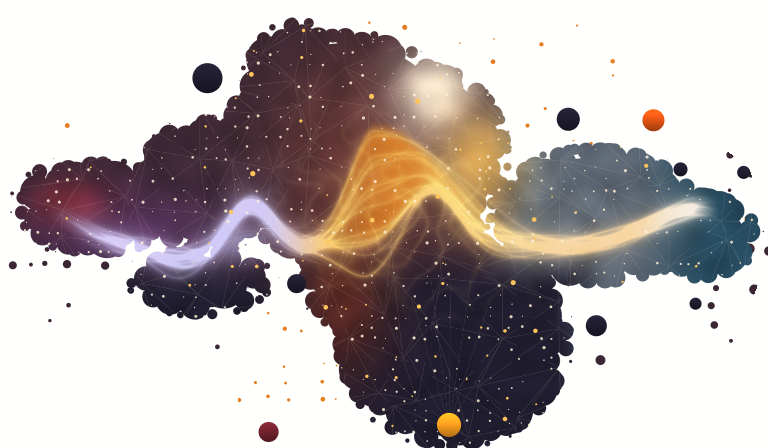
A Shadertoy shader for this background:

```glsl
// A scalloped cosmic cloud on white, crossed by a glowing ribbon of silk.
// Ellipses scalloped by bubbles form it; strands, noise and linked stars fill it.

const vec3 PLUM = vec3(.23, .15, .2), MAROON = vec3(.4, .22, .21), RUST = vec3(.4, .16, .12);
const vec3 NAVY = vec3(.12, .11, .18), SLATE = vec3(.36, .4, .45), TEAL = vec3(.15, .29, .37);
const vec3 VIOLET = vec3(.36, .2, .4), CRIMSON = vec3(.55, .17, .22), ORANGE = vec3(.9, .49, .12);
const vec3 GOLD = vec3(1, .77, .36), CREAM = vec3(1, .94, .84), ICE = vec3(.8, .79, 1);
// Cloud lobes: centre, radii
const vec4 LOBES[11] = vec4[11](
  vec4(2.98, 3.65, .54, .6), vec4(3.45, 2.97, 1.24, 1.17), vec4(4.22, 2.92, .84, .9),
  vec4(2.05, 2.62, .7, .66), vec4(.98, 2.4, .8, .46), vec4(.48, 2.42, .26, .4),
  vec4(2, 1.67, .69, .34), vec4(4.02, 1.75, 1.02, .75), vec4(4.52, 1.08, 1.16, 1.06),
  vec4(5.95, 2.32, 1.05, .68), vec4(6.98, 2.12, .58, .43));
// Dark discs: centre, radius
const vec3 DISCS[7] = vec3[7](vec3(2.07, 3.69, .15), vec3(5.67, 3.28, .115), vec3(6.79, 2.78, .07),
  vec3(7.42, 2.75, .065), vec3(5.95, 1.22, .105), vec3(6.94, 1.44, .06), vec3(2.96, 1.64, .095));

vec2 hash2(vec2 p) {
  vec3 q = fract(p.xyx * vec3(.1031, .103, .0973));
  q += dot(q, q.yzx + 33.33);
  return fract((q.xx + q.yz) * q.zy);
}
float corner(vec2 i, vec2 f, vec2 o) { return dot(hash2(i + o) - .5, f - o); }
float gradientNoise(vec2 p) {
  vec2 i = floor(p), f = p - i, u = f * f * (3. - 2. * f), e = vec2(0, 1);
  return 2. * mix(mix(corner(i, f, e.xx), corner(i, f, e.yx), u.x),
                  mix(corner(i, f, e.xy), corner(i, f, e.yy), u.x), u.y);
}
float glow(vec2 p, float x, float y, float rx, float ry) {
  p = (p - vec2(x, y)) / vec2(rx, ry);
  return exp(-dot(p, p));
}
float bump(float x, float c, float w) { x = (x - c) / w; return exp(-x * x); }
float cover(float d, float px) { return clamp(.5 - d / px, 0., 1.); }
float segment(vec2 p, vec2 a, vec2 b) {
  p -= a; b -= a;
  return length(p - b * clamp(dot(p, b) / dot(b, b), 0., 1.));
}
float outline(vec2 p) {
  float d = 9.;
  for (int i = 0; i < 11; i++) {
    vec4 e = LOBES[i];
    d = min(d, (length((p - e.xy) / e.zw) - 1.) * min(e.z, e.w));
  }
  return d;
}
// Bubbles that grow just past the outline
float bubbles(vec2 p, float cell) {
  float d = 9.;
  for (int k = 0; k < 9; k++) {
    vec2 g = floor(p / cell) + vec2(k % 3 - 1, k / 3 - 1);
    vec2 c = (g + .15 + .7 * hash2(g)) * cell;
    d = min(d, length(p - c) - min(.75 * cell, .05 - outline(c)));
  }
  return d;
}
float lowerCurve(float x) {
  return 2. + .4 * bump(x, .3, .6) - .16 * bump(x, 1.8, .35) + .42 * bump(x, 2.5, .3)
    + .58 * bump(x, 4.3, .38) + .4 * bump(x, 7., .7);
}
float upperCurve(float x) {
  return max(lowerCurve(x), 2. + 1.2 * bump(x, 3.75, x < 3.75 ? .38 : 1.02));
}
float strand(float x, float t, float a) {
  return mix(lowerCurve(x), upperCurve(x), t) + .11 * sin(x * 2.6 + a) * sin(x * 1.1 + a * 2.3);
}
// Scattered dots; chance sets how many cells hold one
float dots(vec2 p, float cell, float chance, float size, float px) {
  vec2 id = floor(p / cell), h = hash2(id + 17.);
  float d = length(p - (id + .3 + .4 * hash2(id + 5.)) * cell);
  return step(h.x, chance) * cover(d - size * (.3 + .7 * h.y * h.y), px);
}
// Thin links between neighbouring grid stars
float network(vec2 p, float cell, float px) {
  vec2 id = floor(p / cell), home = (id + hash2(id)) * cell;
  float d = 9.;
  for (int k = 0; k < 9; k++) {
    vec2 g = id + vec2(k % 3 - 1, k / 3 - 1);
    if (k != 4) d = min(d, segment(p, home, (g + hash2(g)) * cell));
  }
  return cover(d - .002, px);
}
vec3 cloudColor(vec2 p) {
  vec3 c = mix(PLUM, MAROON, glow(p, 3.6, 2.9, .9, 1.1));
  c = mix(c, VIOLET, .8 * glow(p, 1.3, 2.1, 1., .45));
  c = mix(c, CRIMSON, .7 * glow(p, .7, 2.45, .4, .25));
  c = mix(c, SLATE, smoothstep(4.7, 5.3, p.x));
  c = mix(c, TEAL, smoothstep(6.2, 7.1, p.x));
  c = mix(NAVY, c, max(smoothstep(1.5, 2.1, p.y), smoothstep(5.5, 6.1, p.x)));
  c = mix(c, RUST, .8 * glow(p, 3.4, 1.5, .5, .8));
  c = mix(c, CREAM, .95 * glow(p, 4.35, 3.55, .42, .45));
  return mix(c, GOLD, .8 * glow(p, 4.8, 2.85, .4, .5));
}
// Orange veil between the curves, under bright strands
vec3 addRibbon(vec3 c, vec2 p) {
  float x = p.x, low = lowerCurve(x), light = .5 * exp(-abs(p.y - low) / .06);
  float veil = smoothstep(-.1, .1, p.y - low) * smoothstep(-.08, .1, upperCurve(x) - p.y);
  c = mix(c, mix(ORANGE, GOLD, smoothstep(4., 5., x)), veil * .85 * bump(x, 4.1, 1.));
  vec3 tint = mix(mix(ICE, GOLD, smoothstep(2.6, 3.4, x)), CREAM, smoothstep(6.2, 6.9, x));
  for (float i = 0.; i < 13.; i++) {
    float t = i / 9. - .3, y = strand(x, t, i * 1.7);
    float slope = (strand(x + .02, t, i * 1.7) - y) / .02;
    float d = abs(p.y - y) / sqrt(1. + slope * slope);
    light += .22 * exp(-d / .018) + .045 * exp(-d / .09);
  }
  float silk = pow(1. - abs(gradientNoise(p * 3.2 + .8 * gradientNoise(p * 2.3))), 14.);
  light += .22 * silk * glow(p, 4.1, 2.4, 1.3, .8);
  light *= smoothstep(.4, 1.5, x) * (1. - smoothstep(6.8, 7.2, x));
  c = 1. - (1. - c) * (1. - tint * min(light, .95));
  return mix(c, ICE, .5 * glow(p, 2.4, 2.05, .3, .2));
}
void disc(inout vec3 c, vec2 p, vec3 s, vec3 tint, float px) {
  p -= s.xy;
  c = mix(c, tint * (1. + .3 * p.y / s.z), cover(length(p) - s.z, px));
}
void mainImage(out vec4 fragColor, in vec2 fragCoord) {
  float px = 4.47 / iResolution.y;
  vec2 p = fragCoord * px;
  vec3 color = vec3(1, 1, .995), sun = vec3(4.48, .23, .12);
  // Loose specks
  float wings = glow(p, .45, 2.1, .4, .8) + glow(p, 7.15, 2.2, .45, .9);
  float middle = glow(p, 3.2, .8, .7, .8) + glow(p, 4.7, 3.9, 1.1, .6);
  color = mix(color, PLUM, dots(p, .19, .5 * wings, .055, px));
  color = mix(color, ORANGE, dots(p + 3., .17, .25 * middle, .025, px));
  // Cloud, links and stars
  float edge = min(outline(p) + .1, min(bubbles(p, .31), bubbles(p, .16)));
  vec3 cloud = addRibbon(cloudColor(p) * (1. + .25 * gradientNoise(p * 4.)), p);
  float links = .16 * network(p, .43, px);
  for (float s = -3.; s < 4.; s++)
    links += .2 * cover(segment(p, sun.xy, vec2(4.5 + .2 * s, 1.75 - .06 * s * s)), px);
  cloud = mix(cloud, CREAM, min(links, .5));
  cloud = mix(cloud, CREAM, .85 * dots(p, .105, .36, .016, px));
  cloud = mix(cloud, GOLD, dots(p + 7., .23, .22, .026, px));
  color = mix(color, cloud, cover(edge, px));
  // Floating discs
  for (int i = 0; i < 7; i++) disc(color, p, DISCS[i], NAVY, px);
  disc(color, p, vec3(6.52, 3.27, .11), vec3(.88, .33, .08), px);
  disc(color, p, vec3(2.68, .16, .1), CRIMSON * .8, px);
  disc(color, p, sun, vec3(.98, .62, .12), px);
  fragColor = vec4(color, 1);
}
```
